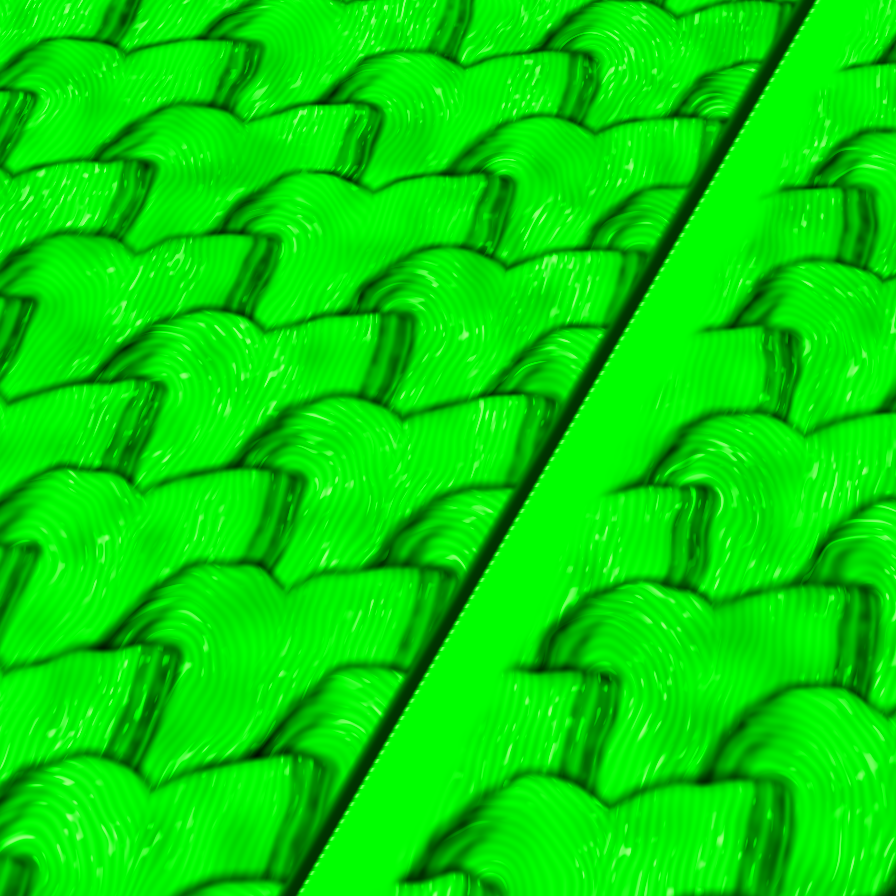
This pattern is drawn by a Shadertoy shader. Its source:

```glsl
// Green relief of interlocking T-shaped tiles in perspective, crossed by a flat diagonal strip.

const float SPAN = 7.68;                  // canvas height in working units, y down
const vec2 ANCHOR = vec2(3.55, 2.75);     // arm corner of the central tile
const vec2 STEP_I = vec2(1.189, 0.70);    // lattice steps at the anchor
const vec2 STEP_J = vec2(-0.89, 1.266);
const vec2 TILT = vec2(-0.0339, -0.0625); // perspective change per lattice step

float hash(vec2 p) {
    p = fract(p * vec2(0.1031, 0.1137));
    p += dot(p, p.yx + 33.33);
    return fract((p.x + p.y) * p.x * 17.0);
}

float noise(vec2 p) {
    vec2 i = floor(p), f = fract(p);
    f = f * f * (3.0 - 2.0 * f);
    return mix(mix(hash(i), hash(i + vec2(1, 0)), f.x),
               mix(hash(i + vec2(0, 1)), hash(i + vec2(1, 1)), f.x), f.y);
}

float band(float x, float centre, float width) {
    float t = (x - centre) / width;
    return exp(-t * t);
}

float smoothMin(float a, float b, float k) {
    float h = max(k - abs(a - b), 0.0) / k;
    return min(a, b) - 0.25 * h * h * k;
}

float segmentDistance(vec2 p, vec2 a, vec2 b) {
    vec2 ab = b - a;
    return length(p - a - ab * clamp(dot(p - a, ab) / dot(ab, ab), 0.0, 1.0));
}

// Canvas point to lattice coordinates, undoing the perspective
vec2 toLattice(vec2 p) {
    vec2 d = p - ANCHOR;
    return inverse(mat2(STEP_I - TILT.x * d, STEP_J - TILT.y * d)) * d;
}

// Distances inside the top outline (x) and the slanted arm end (y)
vec2 tileEdges(vec2 q) {
    float s = q.x + 1.83, t = q.x + 0.40;
    float drop = s < 0.0 ? 0.8 * s * s : 1.13 * s * s * s;
    float slope = s < 0.0 ? 1.6 * s : 3.4 * s * s;
    float hump = (q.y + 0.07 - drop) / sqrt(1.0 + slope * slope);
    float arm = (q.y + 0.07 - 0.24 * t * t) / sqrt(1.0 + 0.23 * t * t);
    float y = max(q.y, 0.0);
    return vec2(max(hump, arm), -q.x - 0.2 * y - 0.2 * y * y);
}

// Fine ridges and short bright flecks that follow a flow distance
float carving(float flow, float along, vec2 seed) {
    float waver = 2.5 * noise(vec2(flow, along) * 5.0 + seed);
    float ridge = sin(flow * 88.0 + waver);
    float fleck = smoothstep(0.66, 0.95, noise(vec2(flow * 36.0, along * 13.0) + seed));
    float patches = smoothstep(0.25, 0.7, noise(vec2(flow, along) * 3.0 + seed + 31.0));
    return (0.025 + 0.025 * patches) * ridge + 0.30 * fleck * patches;
}

// Brightness of the carved surface of one tile
float tileShade(vec2 q, vec2 edges, vec2 id) {
    vec2 seed = id * 17.3 + 200.0;
    float armPart = smoothstep(-1.35, -1.1, q.x + 0.3 * q.y);
    float swirl = segmentDistance(q, vec2(-2.15, 0.62), vec2(-2.85, 1.82));
    float broad = noise(q * 3.5 + seed);
    float v = 1.0 - 0.17 * broad * broad;
    v += mix(carving(swirl, q.y + 0.4 * q.x, seed), carving(edges.y, q.y, seed + 57.0), armPart);

    // Dark grooves at the arm end and on the left shoulder
    float rough = 0.6 + 0.6 * noise(q * 12.0 + seed);
    float endPart = smoothstep(-0.9, -0.5, q.x);
    float shoulder = smoothstep(0.1, 0.55, -q.x - 1.83);
    float endDark = 0.42 * band(edges.y, 0.07, 0.06) + 0.34 * band(edges.y, 0.23, 0.045);
    float shoulderDark = 0.40 * band(edges.x, 0.03, 0.06) + 0.34 * band(edges.x, 0.19, 0.05);
    v -= endPart * (rough * endDark + 0.14 * (1.0 - smoothstep(0.1, 0.4, edges.y)));
    v -= shoulder * (rough * shoulderDark + 0.14 * (1.0 - smoothstep(0.15, 0.35, edges.x)));
    return v - 0.15 * band(edges.x, 0.0, 0.04);
}

// Overlapping tiles, painted from back to front
float tiles(vec2 p, float soft) {
    vec2 cell = toLattice(p);
    vec2 base = floor(cell);
    float v = 0.5;
    for (int j = -2; j <= 1; j++) {
        for (int i = -1; i <= 2; i++) {
            vec2 id = base + vec2(i, j);
            vec2 q = mat2(STEP_I, STEP_J) * (cell - id);
            vec2 wobbleSeed = q * 4.0 + id * 9.1 + 100.0;
            q += 0.06 * (vec2(noise(wobbleSeed), noise(wobbleSeed + 41.0)) - 0.5);
            vec2 edges = tileEdges(q);
            float inside = smoothMin(edges.x, edges.y, 0.1);
            float shadow = 0.30 + 0.35 * noise(wobbleSeed * 2.0);
            v *= mix(shadow, 1.0, smoothstep(0.0, 0.09, -inside));
            v = mix(v, tileShade(q, edges, id), smoothstep(-soft, soft, inside));
        }
    }
    return v;
}

vec3 greenTone(float v) {
    float glow = max(v - 1.0, 0.0);
    return vec3(1.8 * glow, clamp(v, 0.0, 1.0), 1.5 * glow);
}

void mainImage(out vec4 fragColor, in vec2 fragCoord) {
    vec2 p = fragCoord / iResolution.xy;
    p = vec2(p.x, 1.0 - p.y) * SPAN;
    float soft = max(0.025, SPAN / iResolution.y);
    float v = tiles(p, soft);

    // Strip with a dark left side and a feathered right side
    float across = p.x - (7.0 - 0.58 * p.y);
    float width = mix(0.46, 0.72, p.y / SPAN);
    float feather = 0.14 * (noise(p * 6.0) - 0.5);
    float groove = smoothstep(-0.20, -0.13, across) * (1.0 - step(0.1, across));
    v = mix(v, 0.20 + 0.25 * band(across, -0.15, 0.04), groove);
    float strip = smoothstep(-soft, soft, across) * (1.0 - smoothstep(-0.06, 0.18, across - width + feather));
    v = mix(v, 1.0, strip);

    // Dotted highlight along the strip edge
    float dots = smoothstep(-0.3, 0.5, sin(p.y * 85.0));
    v += 0.35 * dots * band(across, 0.01, 0.018);
    fragColor = vec4(greenTone(v), 1.0);
}
```
